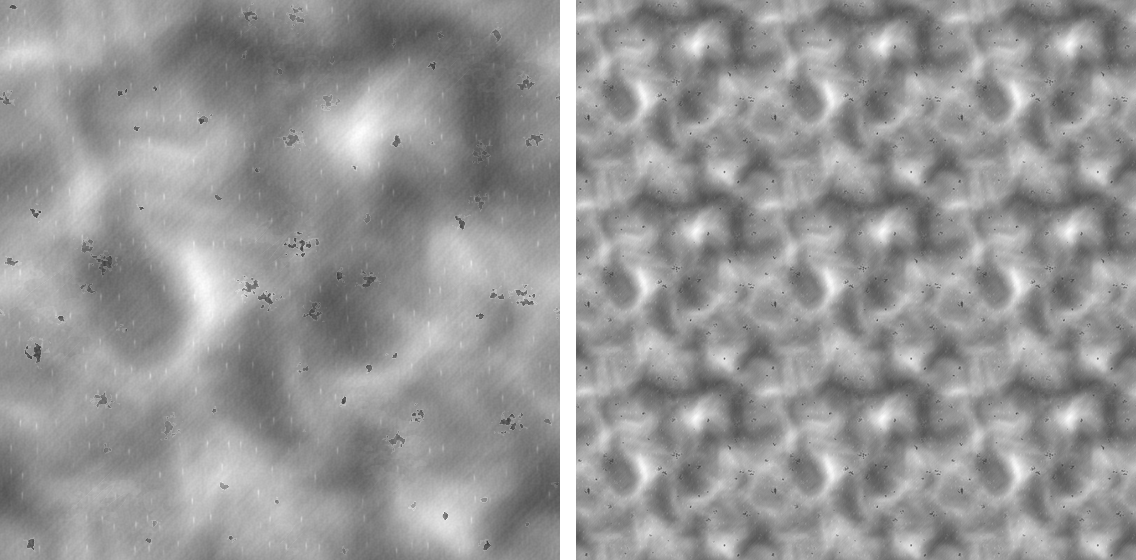
Left, the tile; right, the same tile 3 across and 3 down.
Reproduce this texture procedurally as a WebGL 2 fragment shader.

```glsl
#version 300 es
precision highp float;
uniform vec2 u_resolution;
out vec4 fragColor;

// Integer hash of a cell, three values in 0..1
vec3 hash3(vec2 cell, float seed) {
    uvec3 v = uvec3(ivec3(vec3(cell, seed)));
    v = v * 1664525u + 1013904223u;
    v.x += v.y * v.z; v.y += v.z * v.x; v.z += v.x * v.y;
    v ^= v >> 16u;
    v.x += v.y * v.z; v.y += v.z * v.x; v.z += v.x * v.y;
    return vec3(v >> 8u) / 16777216.0;
}

vec2 wrapCell(vec2 cell, vec2 period) {
    return floor(mod(cell + 0.5, period));
}

float cornerSlope(vec2 cell, vec2 offset, vec2 period, float seed) {
    float angle = 6.2832 * hash3(wrapCell(cell, period), seed).x;
    return dot(vec2(cos(angle), sin(angle)), offset);
}

// Gradient noise that repeats after a whole number of cells
float gradientNoise(vec2 uv, vec2 period, float seed) {
    vec2 p = uv * period, cell = floor(p), f = p - cell;
    vec2 w = f * f * f * (f * (f * 6.0 - 15.0) + 10.0);
    vec2 e = vec2(1, 0);
    float low = mix(cornerSlope(cell, f, period, seed),
                    cornerSlope(cell + e.xy, f - e.xy, period, seed), w.x);
    float high = mix(cornerSlope(cell + e.yx, f - e.yx, period, seed),
                     cornerSlope(cell + e.xx, f - e.xx, period, seed), w.x);
    return mix(low, high, w.y);
}

// Broad soft light and dark patches
float clouds(vec2 uv) {
    vec2 warp = vec2(gradientNoise(uv, vec2(6), 1.0), gradientNoise(uv, vec2(6), 2.0));
    vec2 p = uv + 0.06 * warp;
    float c = 0.33 * gradientNoise(p, vec2(4), 3.0)
            + 0.32 * gradientNoise(p, vec2(5), 4.0)
            + 0.16 * gradientNoise(p, vec2(10), 5.0)
            + 0.06 * gradientNoise(p, vec2(23), 6.0);
    return c + 0.6 * c * c;
}

// Brushed grain, slanted strokes, worn patches and hairline scratches
float wear(vec2 uv) {
    vec2 slant = vec2(uv.x - uv.y, uv.y);
    float grain = 0.025 * gradientNoise(uv, vec2(170, 45), 7.0)
                + 0.03 * gradientNoise(uv, vec2(230), 8.0)
                + 0.03 * gradientNoise(slant, vec2(120, 14), 9.0);
    float worn = smoothstep(0.0, 0.35, gradientNoise(uv, vec2(5), 10.0));
    float ragged = gradientNoise(uv, vec2(16, 30), 11.0)
                 + 0.6 * gradientNoise(uv, vec2(60, 90), 12.0);
    float flakes = smoothstep(0.02, 0.1, ragged) - 0.4;
    float bend = gradientNoise(slant, vec2(26, 9), 13.0);
    float scratch = 1.0 - smoothstep(0.0, 0.035, abs(bend));
    scratch *= smoothstep(0.0, 0.25, gradientNoise(uv, vec2(13), 14.0));
    return grain + worn * (0.025 * flakes + 0.03 * scratch);
}

// Small pale upright drops
float drops(vec2 uv) {
    vec2 grid = vec2(36, 22), p = uv * grid, cell = floor(p);
    vec3 rnd = hash3(wrapCell(cell, grid), 15.0);
    vec2 d = (p - cell - 0.25 - 0.5 * rnd.xy) / grid;
    d.y *= d.y < 0.0 ? 0.55 : 1.0;
    float fall = exp(-dot(d / vec2(0.0018, 0.0042), d / vec2(0.0018, 0.0042)));
    return fall * smoothstep(0.35, 1.0, rnd.z);
}

// Ragged pits: x is the dark core, y the pale rim
vec2 pits(vec2 uv) {
    vec2 grid = vec2(11), p = uv * grid, home = floor(p), result = vec2(0);
    float ragged = 2.2 * gradientNoise(uv, vec2(95), 16.0)
                 + 0.9 * gradientNoise(uv, vec2(210), 17.0);
    for (int j = -1; j <= 1; j++)
    for (int i = -1; i <= 1; i++) {
        vec2 cell = home + vec2(i, j), id = wrapCell(cell, grid);
        vec3 place = hash3(id, 18.0), kind = hash3(id, 19.0);
        if (place.z > 0.68) continue;
        vec2 d = (p - cell - place.xy) / grid;
        d *= mix(vec2(0.8, 1.2), vec2(1.2, 0.8), kind.z);
        float radius = mix(0.004, 0.014, kind.x * kind.x);
        float field = 1.0 - length(d) / radius + ragged;
        float core = smoothstep(0.15, 0.5, field);
        float rim = smoothstep(-0.3, 0.05, field) * (1.0 - core);
        result = max(result, vec2(core * mix(0.25, 1.0, kind.y), rim));
    }
    return result;
}

void main() {
    vec2 uv = gl_FragCoord.xy / u_resolution;
    float tone = 0.577 + clouds(uv) + wear(uv) + 0.13 * drops(uv);

    // Pits darken the surface, with uneven floors
    vec2 pit = pits(uv);
    float pitFloor = 0.25 + 0.2 * gradientNoise(uv, vec2(190), 20.0);
    tone = mix(tone + 0.07 * pit.y, pitFloor, 0.85 * pit.x);

    fragColor = vec4(vec3(clamp(tone, 0.0, 1.0)), 1.0);
}
```
